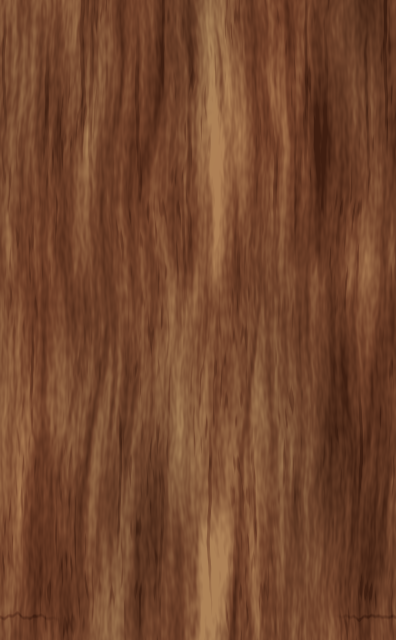
Write a Shadertoy shader that draws this texture.

```glsl
#define DARK vec3(0.25, 0.120, 0.065)
#define MID  vec3(0.45, 0.265, 0.170)
#define PALE vec3(0.68, 0.510, 0.340)
#define STREAK_CONTRAST 0.42
#define FIBRE_CONTRAST 0.26
#define PORE_DEPTH 0.20
#define SAPWOOD_GAIN 0.36
#define CRACK_COUNT 22
#define CRACK_DEPTH 0.30
#define SEAM_HEIGHT 0.57

float hash(vec2 p) {
    vec3 q = fract(p.xyx * vec3(0.1031, 0.1030, 0.0973));
    q += dot(q, q.yzx + 33.33);
    return fract((q.x + q.y) * q.z);
}

float cornerSlope(vec2 cell, vec2 offset) {
    float angle = 6.2832 * hash(cell);
    return dot(vec2(cos(angle), sin(angle)), offset);
}

// Gradient noise, about -0.7 to 0.7
float noise(vec2 p) {
    vec2 i = floor(p), f = p - i;
    vec2 u = f * f * f * (f * (f * 6.0 - 15.0) + 10.0);
    vec2 e = vec2(1.0, 0.0);
    return mix(mix(cornerSlope(i, f), cornerSlope(i + e.xy, f - e.xy), u.x),
               mix(cornerSlope(i + e.yx, f - e.yx), cornerSlope(i + e.xx, f - e.xx), u.x), u.y);
}

// Broad figure with dark veins, stretched along the trunk
float figure(vec2 p) {
    float bands = noise(p * vec2(13.0, 1.6)) + 0.85 * noise(p * vec2(34.0, 3.2) + 17.0);
    float vein = 1.0 - smoothstep(0.0, 0.10, abs(noise(p * vec2(17.0, 1.3) + 41.0)));
    float strength = smoothstep(-0.1, 0.4, noise(p * vec2(9.0, 3.0) + 73.0));
    return STREAK_CONTRAST * bands - 0.22 * vein * strength;
}

float fibres(vec2 p) {
    return 0.9 * noise(p * vec2(75.0, 4.5) + 5.0)
         + 0.7 * noise(p * vec2(150.0, 11.0) + 29.0)
         + 0.6 * noise(p * vec2(230.0, 50.0) + 61.0);
}

// Short dark vessels
float pores(vec2 p) {
    float dashes = smoothstep(0.18, 0.45, noise(p * vec2(190.0, 20.0) + 113.0));
    return dashes * smoothstep(-0.3, 0.3, noise(p * vec2(15.0, 4.0) + 87.0));
}

// Pale wedges entering from both ends, sharp on the left side
float sapwood(vec2 p) {
    float ragged = 0.020 * noise(p * vec2(20.0, 7.0)) + 0.006 * noise(p * vec2(60.0, 30.0));
    float top = smoothstep(0.35, 0.55, p.y);
    float edge = mix(0.295 + 0.11 * p.y, 0.292, top) + ragged;
    float d = p.x - edge;
    float side = smoothstep(0.0, 0.012, d) * (1.0 - smoothstep(0.025, mix(0.07, 0.12, top), d));
    float reach = abs(p.y - 0.44) + 0.12 * noise(p * vec2(24.0, 3.0) + 9.0);
    return side * smoothstep(0.10, 0.32, reach);
}

// Long thin splits, tapered at both ends
float cracks(vec2 p, float aspect, float pixel) {
    float dark = 0.0;
    for (int n = 0; n < CRACK_COUNT; n++) {
        float id = float(n);
        float x = aspect * (id + hash(vec2(id, 3.0))) / float(CRACK_COUNT);
        float along = (p.y - hash(vec2(id, 11.0))) / mix(0.06, 0.24, hash(vec2(id, 19.0)));
        float taper = 1.0 - smoothstep(0.3, 1.0, abs(along));
        float sway = 0.008 * noise(vec2(id * 7.3, p.y * 5.0))
                   + 0.002 * noise(vec2(id * 3.7, p.y * 30.0));
        float width = mix(0.0006, 0.0022, hash(vec2(id, 27.0))) * taper;
        float line = 1.0 - smoothstep(width, width + max(pixel, 0.002), abs(p.x - x - sway));
        dark = max(dark, line * taper * mix(0.4, 1.0, hash(vec2(id, 35.0))));
    }
    return dark;
}

// Ragged cross check near the lower corners
float crossCheck(vec2 p, float aspect, float pixel) {
    float y = 0.036 + 0.018 * noise(vec2(p.x * 28.0, 2.0)) + 0.008 * noise(vec2(p.x * 90.0, 6.0));
    float corner = smoothstep(0.33, 0.42, abs(p.x / aspect - 0.5));
    return corner * (1.0 - smoothstep(0.0, 0.003 + pixel, abs(p.y - y)));
}

void mainImage(out vec4 fragColor, in vec2 fragCoord) {
    float pixel = 1.0 / iResolution.y;
    float aspect = iResolution.x * pixel;
    vec2 p = fragCoord * pixel;

    // Grain wanders gently and leans below the seam
    vec2 g = p;
    g.x += 0.022 * noise(p * vec2(4.0, 2.5)) + 0.004 * noise(p * vec2(14.0, 11.0));
    float seam = SEAM_HEIGHT + 0.07 * noise(p * vec2(9.0, 2.0)) + 0.03 * noise(p * vec2(40.0, 5.0));
    float upper = smoothstep(-0.035, 0.035, p.y - seam);
    vec2 lower = vec2(g.x - 0.07 * p.y, g.y) + vec2(3.7, 8.2);

    float tone = 0.50 + mix(figure(lower), figure(g), upper);
    tone += FIBRE_CONTRAST * fibres(g);
    tone += 0.12 * noise(p * vec2(5.0, 3.0) + 51.0);
    tone += SAPWOOD_GAIN * sapwood(p);
    tone -= PORE_DEPTH * pores(g);
    tone -= CRACK_DEPTH * cracks(p, aspect, pixel);
    tone -= 0.22 * crossCheck(p, aspect, pixel);
    tone = clamp(tone, 0.0, 1.0);

    vec3 wood = mix(DARK, MID, smoothstep(0.0, 1.0, 0.5 * tone + 0.25) * 0.0 + min(tone * 2.0, 1.0));
    wood = mix(wood, PALE, max(tone * 2.0 - 1.0, 0.0));

    // Slow drift between red and golden heartwood
    float warmth = noise(p * vec2(8.0, 2.0) + 131.0);
    wood *= 1.0 + 0.06 * warmth * vec3(0.6, -0.8, -1.2);
    fragColor = vec4(wood, 1.0);
}
```
